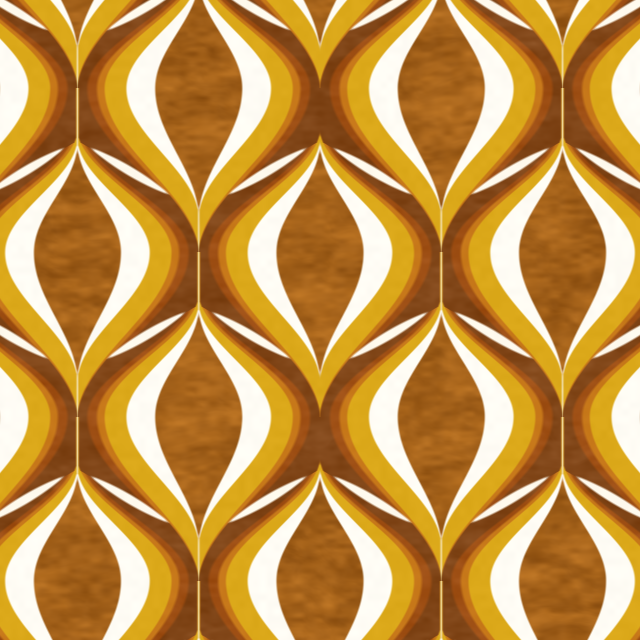
Reproduce this pattern procedurally as a Shadertoy shader.

```glsl
float hash(vec2 p) {
    vec3 q = fract(p.xyx * vec3(0.1031, 0.1030, 0.0973));
    q += dot(q, q.yzx + 33.33);
    return fract((q.x + q.y) * q.z);
}

float noise(vec2 p) {
    vec2 i = floor(p), f = fract(p);
    f = f * f * (3.0 - 2.0 * f);
    return mix(mix(hash(i), hash(i + vec2(1, 0)), f.x),
               mix(hash(i + vec2(0, 1)), hash(i + vec2(1, 1)), f.x), f.y);
}

float fbm(vec2 p) {
    float sum = 0.0, amp = 0.5;
    for (int i = 0; i < 4; i++) {
        sum += amp * noise(p);
        p = p * 2.03 + 17.0;
        amp *= 0.5;
    }
    return sum;
}

// Bell from 1 at the waist to 0 at the given reach
float bell(float t, float reach) {
    return 0.5 + 0.5 * cos(3.14159 * min(t / reach, 1.0));
}

// Coverage of a symmetric band; vanishes smoothly with its half width
float fill(float x, float halfWidth, float soft) {
    return (1.0 - smoothstep(halfWidth - soft, halfWidth + soft, x))
         * smoothstep(0.0, soft, halfWidth);
}

// Nested ogee: x from the axis, t from the waist, reach of lens, white and gold
vec3 ogee(float x, float t, vec3 reach, float spine, float grain, float soft) {
    float swell = bell(t, reach.z);
    float gold = max(0.147 * swell, spine);
    float spread = 0.4 + 0.6 * swell;
    vec3 col = vec3(0.50, 0.27, 0.09) + 0.10 * grain;
    col = mix(col, vec3(0.62, 0.31, 0.08) + 0.08 * grain, fill(x, gold + 0.027 * spread, soft * 1.5));
    col = mix(col, vec3(0.78, 0.47, 0.10), fill(x, gold + 0.012 * spread, soft * 1.5));
    col = mix(col, vec3(0.86, 0.66, 0.10), fill(x, gold, soft));
    col = mix(col, vec3(1.0, 0.99, 0.96), fill(x, max(0.113 * bell(t, reach.y), spine * 0.6), soft));
    vec3 wood = vec3(0.64, 0.38, 0.10) + grain * vec3(0.22, 0.17, 0.09);
    return mix(col, wood, fill(x, 0.068 * bell(t, reach.x), soft));
}

// Pointed sliver between two ogees
float leaf(vec2 p, float soft) {
    vec2 a = vec2(0.146, 0.089), axis = vec2(0.018, 0.165) - a;
    float along = dot(p - a, axis) / dot(axis, axis);
    float across = abs(dot(p - a, normalize(vec2(-axis.y, axis.x))));
    float s = clamp(along, 0.0, 1.0);
    return fill(across, 0.0275 * s * (1.0 - s), soft);
}

void mainImage(out vec4 fragColor, in vec2 fragCoord) {
    vec2 uv = fragCoord / iResolution.y;
    float soft = max(0.0022, 1.0 / iResolution.y);

    // Half-drop lattice: the ogee below this point and the one above it
    float row = floor((uv.y - 0.6055) / 0.2565);
    float h = uv.y - 0.6055 - row * 0.2565;
    float xLow = 0.379 * abs(fract((uv.x - 0.5) / 0.379 + 0.5 * row + 0.5) - 0.5);
    float xHigh = 0.1895 - xLow;

    // Uneven stain with faint horizontal grain
    float grain = fbm(uv * vec2(14.0, 38.0) + 2.0 * fbm(uv * 9.0)) - 0.47;
    grain += 0.4 * (noise(uv * vec2(60.0, 130.0)) - 0.5);

    // The pale seam is missing on the middle column
    float spine = 0.0022 * smoothstep(0.03, 0.05, abs(uv.x - 0.5));

    vec3 high = ogee(xHigh, 0.2565 - h, vec3(0.204, 0.204, 0.260), spine, grain, soft);
    vec3 low = ogee(xLow, h, vec3(0.172, 0.180, 0.195), spine, grain, soft);

    // The lower ogee overlaps the tail of the upper one
    float shoulder = h < 0.09 ? 0.1895 - 0.0456 * pow(h / 0.09, 1.7)
                              : max(0.144 - 1.7 * (h - 0.09), 0.0);
    float body = max(shoulder, max(0.147 * bell(h, 0.195), spine));
    vec3 col = mix(high, low, fill(xLow, body, soft));
    col = mix(col, vec3(1.0, 0.98, 0.93), leaf(vec2(xLow, h), soft));

    col += 0.02 * (noise(uv * 90.0) - 0.5);
    fragColor = vec4(clamp(col, 0.0, 1.0), 1.0);
}
```
